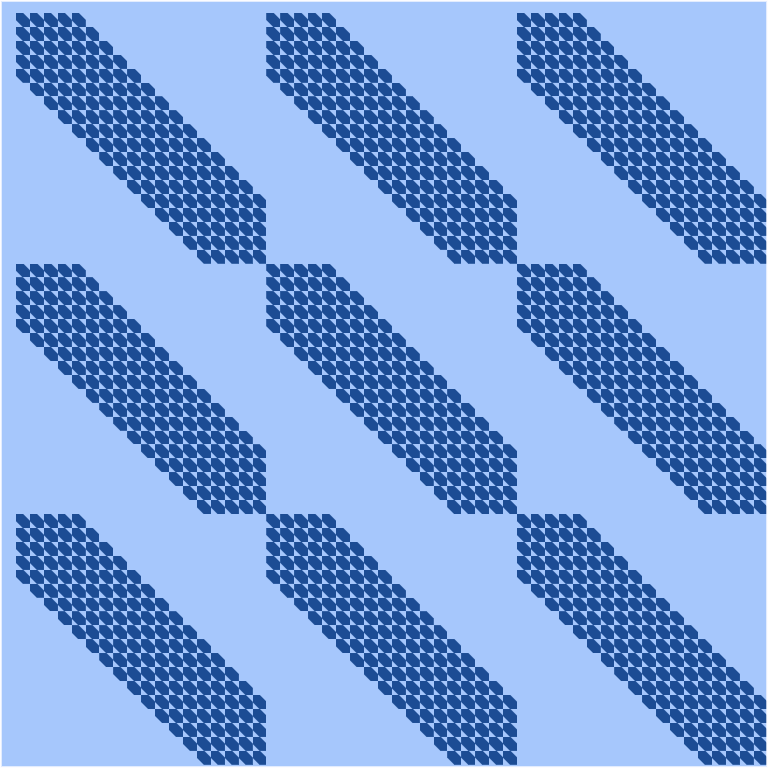
A three.js fragment shader for this pattern:

```glsl
// Diagonal bands of small dark clipped squares, three by three, on pale blue.
varying vec2 vUv;

const vec3 PALE = vec3(0.65, 0.78, 0.99);
const vec3 NAVY = vec3(0.11, 0.30, 0.58);
const vec3 EDGE = vec3(0.99, 0.99, 1.0);

const float TILES = 3.0;          // repeats across and down
const float CELLS = 18.0;         // cells along each side of a tile
const float BAND = 4.0;           // cells on either side of the diagonal
const float PERIOD = 0.3262;      // side of one tile
const vec2 START = vec2(0.0208, 0.0169); // left and top margins
const float BORDER = 0.0022;      // width of the outer rim
const float SOFT = 0.0018;        // width of edge smoothing

// Coverage of a shape from its signed distance.
float fill(float dist, float soft) {
  return 1.0 - smoothstep(-0.5 * soft, 0.5 * soft, dist);
}

// Square with its upper right and lower left corners cut off; y points down.
float clippedSquare(vec2 p, float halfSide, float cut) {
  float box = max(abs(p.x), abs(p.y)) - halfSide;
  float corners = (abs(p.x - p.y) - (1.0 - cut)) * 0.7071;
  return max(box, corners);
}

// One when the cell lies in the band running down to the right.
float inBand(vec2 cell, float reach) {
  return step(abs(cell.x - cell.y), reach + 0.5);
}

// One inside the block of whole tiles.
float inBlock(vec2 tile, float count) {
  vec2 inside = step(vec2(0.0), tile) * step(tile, vec2(count));
  return inside.x * inside.y;
}

float bandPattern(vec2 tile, float soft) {
  vec2 grid = fract(tile) * CELLS;
  float shape = clippedSquare(fract(grid) - 0.5, 0.52, 0.48);
  return fill(shape, soft) * inBand(floor(grid), BAND) * inBlock(tile, TILES);
}

void main() {
  // Tile coordinates, counted from the upper left.
  vec2 tile = (vec2(vUv.x, 1.0 - vUv.y) - START) / PERIOD;
  float cellSoft = SOFT * CELLS / PERIOD;
  vec3 color = mix(PALE, NAVY, bandPattern(tile, cellSoft));

  // Thin light rim around the canvas.
  vec2 toEdge = min(vUv, 1.0 - vUv);
  float rim = fill(min(toEdge.x, toEdge.y) - BORDER, SOFT);
  gl_FragColor = vec4(mix(color, EDGE, rim), 1.0);
}
```
